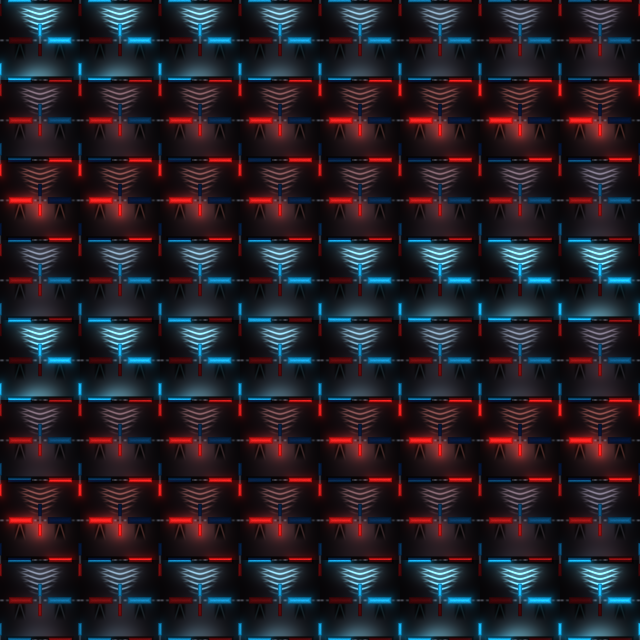
Give the GLSL for this pattern, as a Shadertoy shader.

```glsl
// An 8 x 8 lattice of glowing blue and red tubes on steel rods, with ribbed
// reflections under each crossbar. Box distances draw the tubes, bent waves the
// ribs, and a slow cosine running cell by cell fades the light from blue to red.

const float CELLS = 8.0;           // repeats across and down
const float FADE_PERIOD = 32.0;    // cells per blue-red-blue cycle
const float FADE_OFFSET = 1.0;
const float RIB_PITCH = 0.064;     // spacing of the reflected ribs
const float MID_Y = 0.505;         // height of the middle crossbar, downwards
const float HALO = 0.30;
const float HALO_FALLOFF = 19.0;

const vec3 BASE = vec3(0.047, 0.034, 0.048);
const vec3 BLUE_DIM = vec3(0.015, 0.085, 0.22);
const vec3 BLUE_LIT = vec3(0.03, 0.72, 1.0);
const vec3 RED_DIM = vec3(0.25, 0.025, 0.035);
const vec3 RED_LIT = vec3(1.0, 0.07, 0.06);
const vec3 SHEEN_RED = vec3(0.66, 0.36, 0.32);
const vec3 SHEEN_GREY = vec3(0.50, 0.48, 0.54);
const vec3 SHEEN_BLUE = vec3(0.48, 0.83, 0.91);
const vec3 STEEL = vec3(0.34, 0.35, 0.40);

float hash(vec2 p) {
    return fract(sin(dot(p, vec2(127.1, 311.7))) * 4375.85);
}

float box(vec2 p, vec2 halfSize) {
    vec2 q = abs(p) - halfSize;
    return length(max(q, 0.0)) + min(max(q.x, q.y), 0.0);
}

float cover(float d, float px) {
    return clamp(0.5 - d / px, 0.0, 1.0);
}

float bell(vec2 p, vec2 size) {
    p /= size;
    return exp(-dot(p, p));
}

// Luminous tube: soft halo, darker rim and a hot core
void tube(inout vec3 col, vec2 p, vec2 halfSize, vec3 dim, vec3 lit, float level, float px) {
    float radius = 0.008;
    float d = box(p, halfSize - radius) - radius;
    float core = clamp(-d / min(halfSize.x, halfSize.y), 0.0, 1.0);
    float mottle = 0.92 + 0.08 * hash(floor(p * 70.0));
    vec3 light = mix(dim, lit, level);
    col += light * level * HALO * exp(-max(d, 0.0) * HALO_FALLOFF);
    vec3 body = light * (0.62 + 0.5 * core) * mottle + 0.10 * level * core;
    col = mix(col, body, cover(d, px));
}

// Feathered ribs: two bent wave families, narrowing downwards
float ribs(vec2 f) {
    float x = abs(f.x - 0.5);
    float bend = sqrt(x * x + 0.002);
    float rise = 0.5 + 0.5 * cos(6.2832 * (f.y + 0.40 * bend) / RIB_PITCH);
    float fall = 0.5 + 0.5 * cos(6.2832 * (f.y - 0.16 * bend) / RIB_PITCH + 1.5);
    float strokes = max(pow(rise, 2.2), 0.65 * pow(fall, 4.0) * smoothstep(0.04, 0.18, x));
    float halfWidth = mix(0.34, 0.17, smoothstep(0.08, 0.44, f.y));
    float side = 1.0 - smoothstep(halfWidth * 0.45, halfWidth, x + 0.025 * rise);
    float span = smoothstep(0.06, 0.14, f.y) * (1.0 - smoothstep(0.34, 0.45, f.y));
    return strokes * side * span;
}

void mainImage(out vec4 fragColor, in vec2 fragCoord) {
    vec2 uv = fragCoord / iResolution.xy;
    vec2 p = vec2(uv.x, 1.0 - uv.y) * CELLS;
    float px = CELLS / iResolution.y;
    vec2 cell = floor(p);
    vec2 f = p - cell;
    vec2 wrapped = f - floor(f + 0.5);

    // Light state, in reading order of the cells
    float wave = cos(6.2832 * (cell.x + CELLS * cell.y + FADE_OFFSET) / FADE_PERIOD);
    float blue = pow(0.5 + 0.5 * wave, 1.4);
    float red = pow(0.5 - 0.5 * wave, 1.2);
    vec3 sheen = mix(SHEEN_GREY, wave > 0.0 ? SHEEN_BLUE : SHEEN_RED, abs(wave));

    // Backdrop glows and ribbed reflection
    vec3 col = BASE * (0.5 + 0.7 * smoothstep(0.0, 0.4, abs(wrapped.x)));
    col += sheen * (0.16 + 0.36 * blue) * bell(f - vec2(0.5, 0.15), vec2(0.25, 0.14));
    col += sheen * 0.50 * blue * bell(f - vec2(0.5, 0.98), vec2(0.27, 0.17));
    col += sheen * (0.04 + 0.36 * red) * bell(f - vec2(0.5, 0.60), vec2(0.26, 0.17));
    col += sheen * 0.08 * bell(f - vec2(0.5, 0.85), vec2(0.35, 0.25));
    col += sheen * (0.62 + 0.22 * blue) * ribs(f);

    // Dark legs with pale splayed edges
    float drop = clamp((f.y - 0.53) / 0.22, 0.0, 1.0);
    float legX = abs(abs(f.x - 0.5) - 0.25);
    float legFade = smoothstep(0.53, 0.57, f.y) * (1.0 - smoothstep(0.66, 0.77, f.y));
    col *= 1.0 - 0.8 * legFade * (1.0 - smoothstep(0.035, 0.085, legX));
    float edge = 1.0 - smoothstep(0.0, 0.02, abs(legX - 0.065 * drop));
    col += sheen * (0.10 + 0.28 * red) * edge * legFade;

    // Black housings and steel rods with broken glints
    float glint = 0.55 + 0.45 * sin(f.x * 75.0) * sin(f.x * 31.0);
    col = mix(col, vec3(0.008), 0.9 * cover(box(vec2(f.x - 0.5, wrapped.y), vec2(0.42, 0.045)), px));
    col = mix(col, STEEL * glint, cover(abs(f.y - MID_Y) - 0.012, px));
    col = mix(col, STEEL * glint, cover(box(vec2(f.x - 0.5, wrapped.y), vec2(0.10, 0.009)), px));
    col = mix(col, STEEL * 0.7, cover(box(f - vec2(0.5, 0.49), vec2(0.014, 0.13)), px));
    col = mix(col, STEEL * 0.5, cover(box(wrapped, vec2(0.014, 0.13)), px));

    // Horizontal tubes: red-blue in the middle, blue-red on the cell border
    vec2 bar = vec2(0.148, 0.041);
    vec2 slim = vec2(0.145, 0.029);
    tube(col, f - vec2(0.26, MID_Y), bar, RED_DIM, RED_LIT, red, px);
    tube(col, f - vec2(0.745, MID_Y), bar, BLUE_DIM, BLUE_LIT, blue, px);
    tube(col, vec2(f.x - 0.245, wrapped.y), slim, BLUE_DIM, BLUE_LIT, blue, px);
    tube(col, vec2(f.x - 0.755, wrapped.y), slim, RED_DIM, RED_LIT, red, px);

    // Vertical tubes: blue above, red below
    vec2 post = vec2(0.023, 0.078);
    tube(col, f - vec2(0.5, 0.375), post, BLUE_DIM, BLUE_LIT, blue, px);
    tube(col, f - vec2(0.5, 0.625), post, RED_DIM, RED_LIT, red, px);
    tube(col, vec2(wrapped.x, f.y - 0.865), post, BLUE_DIM, BLUE_LIT, blue, px);
    tube(col, vec2(wrapped.x, f.y - 0.125), post, RED_DIM, RED_LIT, red, px);

    fragColor = vec4(clamp(col, 0.0, 1.0), 1.0);
}
```
